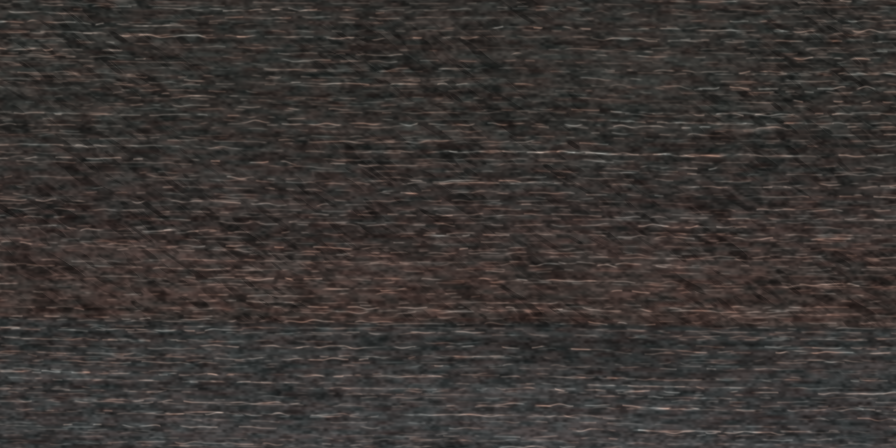
A Shadertoy shader for this texture:

```glsl
// Dark stained oak: two planks with fine horizontal grain, broken pale pores and slanted ray flecks.
#define SEAM_Y 0.283
#define GRAIN_TILT 0.010
#define BAND_ROWS 64.0
#define FIBER_ROWS 128.0
#define GRAIN_CONTRAST 0.66
#define PORE_ROWS 32.0
#define PORE_LAYERS 4
#define PORE_WIDTH 0.0024
#define PORE_STRENGTH 0.20
#define FLECK_ANGLE -0.60
#define FLECK_DEPTH 0.42

float hash(vec2 p) {
    return fract(sin(dot(p, vec2(127.1, 311.7))) * 43758.5453);
}

float noise(vec2 p) {
    vec2 cell = floor(p);
    vec2 f = fract(p);
    f = f * f * (3.0 - 2.0 * f);
    float low = mix(hash(cell), hash(cell + vec2(1.0, 0.0)), f.x);
    float high = mix(hash(cell + vec2(0.0, 1.0)), hash(cell + 1.0), f.x);
    return mix(low, high, f.y);
}

// Noise along one row, shifted at random so rows do not line up
float rowNoise(float x, float row) {
    x += 50.0 * hash(vec2(row, 5.7));
    float f = fract(x);
    f = f * f * (3.0 - 2.0 * f);
    return mix(hash(vec2(floor(x), row)), hash(vec2(floor(x) + 1.0, row)), f);
}

float streaks(vec2 p) {
    float row = floor(p.y);
    return mix(rowNoise(p.x, row), rowNoise(p.x, row + 1.0), smoothstep(0.0, 1.0, p.y - row));
}

// Broad stain colour of both planks
vec3 plankTone(vec2 p, float upper) {
    vec3 charcoal = vec3(0.194, 0.184, 0.174);
    vec3 umber = vec3(0.203, 0.182, 0.175);
    vec3 russet = vec3(0.242, 0.203, 0.189);
    vec3 slate = vec3(0.198, 0.193, 0.190);
    vec3 ash = vec3(0.243, 0.237, 0.238);

    vec3 top = mix(umber, charcoal, smoothstep(0.45, 0.80, p.y));
    top = mix(russet, top, smoothstep(0.29, 0.60, p.y));
    float fade = smoothstep(SEAM_Y, 0.0, p.y);
    vec3 bottom = mix(slate, ash, fade * (0.55 + 0.2 * p.x));
    return mix(bottom, top, upper);
}

// Narrow dark strokes crossing the grain, broken up by the fibres
float rayFlecks(vec2 p) {
    float c = cos(FLECK_ANGLE);
    float s = sin(FLECK_ANGLE);
    vec2 q = vec2(c * p.x + s * p.y, c * p.y - s * p.x);
    q.y += 0.010 * noise(p * 14.0);
    float coarse = smoothstep(0.58, 0.82, streaks(q * vec2(20.0, 80.0)));
    float fine = smoothstep(0.58, 0.86, streaks(q * vec2(34.0, 120.0) + 40.0));
    float patches = smoothstep(0.25, 0.65, noise(p * vec2(5.0, 8.0) + 31.0));
    float gaps = mix(0.4, 1.0, streaks(p * vec2(30.0, 110.0) + 13.0));
    return max(coarse, 0.7 * fine) * mix(0.3, 1.0, patches) * gaps;
}

// One layer of short crisp dashes on jittered rows
float poreLines(vec2 g, float rows, float seed) {
    float row = floor(g.y * rows);
    float id = row + 0.37 * seed;
    float center = 0.5 + 0.4 * (hash(vec2(row, seed)) - 0.5);
    center += 0.22 * (rowNoise(g.x * 38.0, id + 0.3) - 0.5);
    float offset = (fract(g.y * rows) - center) / rows;
    float line = exp(-pow(offset / PORE_WIDTH, 2.0));
    float dashes = smoothstep(0.38, 0.72, rowNoise(g.x * 46.0, id));
    float stretch = smoothstep(0.20, 0.70, rowNoise(g.x * 3.5, id + 0.6));
    return line * dashes * stretch;
}

void mainImage(out vec4 fragColor, in vec2 fragCoord) {
    vec2 p = fragCoord / iResolution.y;

    // Slightly sagging grain direction
    vec2 g = p;
    g.y += GRAIN_TILT * p.x + 0.010 * (noise(p * vec2(2.5, 3.0)) - 0.5);
    float upper = smoothstep(-0.007, 0.007, g.y - SEAM_Y - 0.006);

    // Growth bands, fibres and fine specks
    float bands = streaks(g * vec2(3.0, BAND_ROWS)) - 0.5;
    float fibers = streaks(g * vec2(30.0, FIBER_ROWS) + 17.0) - 0.5;
    float specks = streaks(g * vec2(100.0, 170.0) + 53.0) - 0.5;
    float grain = 0.50 * bands + 0.65 * fibers + 0.65 * specks;
    vec3 color = plankTone(p, upper) * (1.0 + GRAIN_CONTRAST * grain);

    // Slight shifts between warm and cool fibres
    float hue = streaks(g * vec2(28.0, 95.0) + 71.0) - 0.5;
    color += hue * vec3(0.034, -0.004, -0.008);

    // Ray flecks, faint on the lower plank
    color *= 1.0 - FLECK_DEPTH * rayFlecks(p) * mix(0.25, 1.0, upper);

    // Pale pores, each layer denser and fainter than the last
    float pores = 0.0;
    for (int i = 0; i < PORE_LAYERS; i++) {
        float k = float(i);
        pores += poreLines(g, PORE_ROWS * (1.0 + 0.37 * k), 19.0 * k + 3.0) / (1.0 + 0.4 * k);
    }
    vec3 poreTint = mix(vec3(0.92, 0.92, 0.90), vec3(1.12, 0.84, 0.70), 0.5 + hue);
    color += PORE_STRENGTH * pores * poreTint;

    // Soft shadow in the joint
    float joint = exp(-pow((g.y - SEAM_Y - 0.003) / 0.007, 2.0));
    color *= 1.0 - 0.14 * joint;

    fragColor = vec4(clamp(color, 0.0, 1.0), 1.0);
}
```
